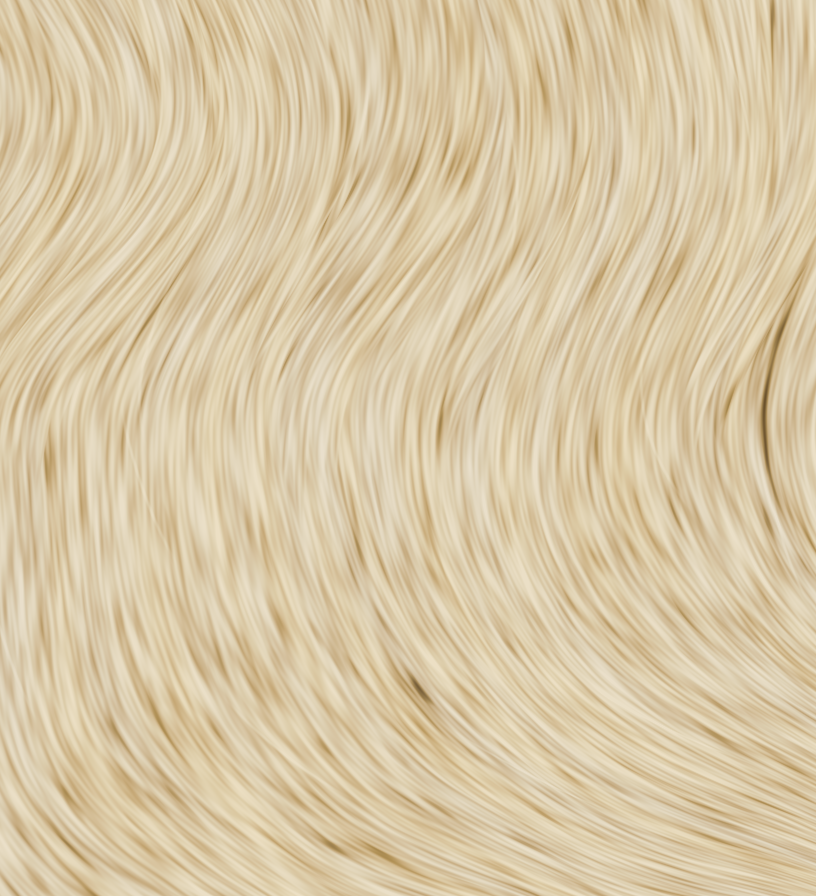
A Shadertoy shader for this texture:

```glsl
const float PI = 3.14159;

const vec3 GLINT  = vec3(0.92, 0.875, 0.78);
const vec3 CREAM  = vec3(0.89, 0.84, 0.73);
const vec3 BLOND  = vec3(0.86, 0.80, 0.67);
const vec3 SAND   = vec3(0.84, 0.76, 0.62);
const vec3 HONEY  = vec3(0.81, 0.72, 0.56);
const vec3 GOLD   = vec3(0.78, 0.67, 0.49);
const vec3 BRONZE = vec3(0.69, 0.57, 0.35);
const vec3 UMBER  = vec3(0.42, 0.32, 0.17);

float hash(vec2 p) {
    vec3 q = fract(vec3(p.xyx) * 0.1031);
    q += dot(q, q.yzx + 33.33);
    return fract((q.x + q.y) * q.z);
}

float cornerSlope(vec2 cell, vec2 offset) {
    float angle = 2.0 * PI * hash(cell);
    return dot(vec2(cos(angle), sin(angle)), offset);
}

// Gradient noise scaled to a spread of about one
float noise(vec2 p) {
    vec2 i = floor(p), f = p - i;
    vec2 u = f * f * f * (f * (f * 6.0 - 15.0) + 10.0);
    vec2 e = vec2(0.0, 1.0);
    float low  = mix(cornerSlope(i, f), cornerSlope(i + e.yx, f - e.yx), u.x);
    float high = mix(cornerSlope(i + e.xy, f - e.xy), cornerSlope(i + e.yy, f - e.yy), u.x);
    return 4.6 * mix(low, high, u.y);
}

// Hair coordinates: x across the strands, y along them from the top
vec2 hairFlow(vec2 p) {
    float t = 1.0 - p.y;
    float bend = mix(0.068, 0.036, p.x / 0.91);
    float wave = bend * cos(min(PI * (t - 0.14) / 0.34, PI));
    float drop = max(t - 0.48, 0.0);
    float sweep = (0.4 + 1.7 * p.x) * drop * drop;
    float wander = 0.006 * noise(p * vec2(4.0, 3.0) + 17.0);
    return vec2(p.x - wave - sweep + wander, t + 0.7 * sweep);
}

// Noise drawn out along the strands, staggered from one to the next
float streak(vec2 flow, float across, float along, float seed) {
    float x = flow.x * across;
    return noise(vec2(x, flow.y * along + 0.37 * x) + seed);
}

// Fine strands with short dark flecks between them
float strands(vec2 flow, float seed) {
    float fleck = smoothstep(1.0, 2.0, streak(flow, 80.0, 11.0, seed + 120.0));
    return 0.17 * streak(flow, 15.0, 1.4, seed)
         + 0.30 * streak(flow, 44.0, 3.5, seed + 31.0)
         + 0.54 * streak(flow, 98.0, 8.0, seed + 57.0)
         + 0.72 * streak(flow, 190.0, 15.0, seed + 83.0)
         + 0.9 * fleck;
}

// Soft, tapering shadow between two locks
float gap(vec2 flow, vec2 center, vec2 size) {
    vec2 d = (flow - center) / size;
    return exp(-dot(d, d));
}

// Sparse loose hairs crossing the main direction
float flyaways(vec2 flow, float width) {
    float sum = 0.0;
    for (int i = 0; i < 18; i++) {
        float id = float(i);
        vec2 start = vec2(hash(vec2(id, 3.0)), hash(vec2(id, 8.0)) * 1.1);
        float tilt = 0.5 * (hash(vec2(id, 15.0)) - 0.5);
        float along = flow.y - start.y;
        float side = flow.x - start.x - tilt * along;
        sum += smoothstep(width, 0.0, abs(side)) * smoothstep(0.12, 0.03, abs(along));
    }
    return min(sum, 1.0);
}

vec3 blend(vec3 a, vec3 b, float from, float to, float depth) {
    return mix(a, b, clamp((depth - from) / (to - from), 0.0, 1.0));
}

vec3 hairColor(float depth) {
    vec3 c = blend(GLINT, CREAM, -2.6, -1.15, depth);
    c = blend(c, BLOND, -1.15, -0.2, depth);
    c = blend(c, SAND, -0.2, 0.55, depth);
    c = blend(c, HONEY, 0.55, 1.25, depth);
    c = blend(c, GOLD, 1.25, 1.95, depth);
    c = blend(c, BRONZE, 1.95, 2.9, depth);
    return blend(c, UMBER, 2.9, 5.0, depth);
}

void mainImage(out vec4 fragColor, in vec2 fragCoord) {
    vec2 p = fragCoord / iResolution.y;
    vec2 flow = hairFlow(p);

    // Upper locks lie at a slight angle over the base and thin out below
    vec2 over = flow + vec2(0.17 * (flow.y - 0.4), 0.0);
    float lock = streak(over, 6.5, 1.2, 140.0) + 0.3 * streak(over, 70.0, 2.0, 9.0);
    lock -= 2.5 * smoothstep(0.35, 0.85, flow.y);
    float cover = smoothstep(0.35, 0.75, lock);
    float depth = mix(strands(flow, 5.0), strands(over, 211.0), cover);
    depth += 0.25 * smoothstep(0.0, 0.4, lock) * (1.0 - cover);

    // Broad shading and shadowed partings
    depth += 0.15 * noise(p * vec2(4.5, 3.0) + 71.0) - 0.16;
    depth += 3.2 * gap(flow, vec2(0.897, 0.46), vec2(0.005, 0.14));
    depth += 0.9 * gap(flow, vec2(0.735, 0.16), vec2(0.008, 0.16));
    depth += 0.9 * gap(flow, vec2(0.240, 0.80), vec2(0.006, 0.14));
    depth += 0.7 * gap(flow, vec2(0.350, 0.16), vec2(0.008, 0.12));
    depth -= 1.2 * flyaways(flow, 0.0028);

    // Golden and ashen tint drifting between locks
    vec3 tint = vec3(0.003, 0.0, -0.008) * streak(flow, 30.0, 2.5, 301.0);
    fragColor = vec4(hairColor(depth) + tint, 1.0);
}
```
